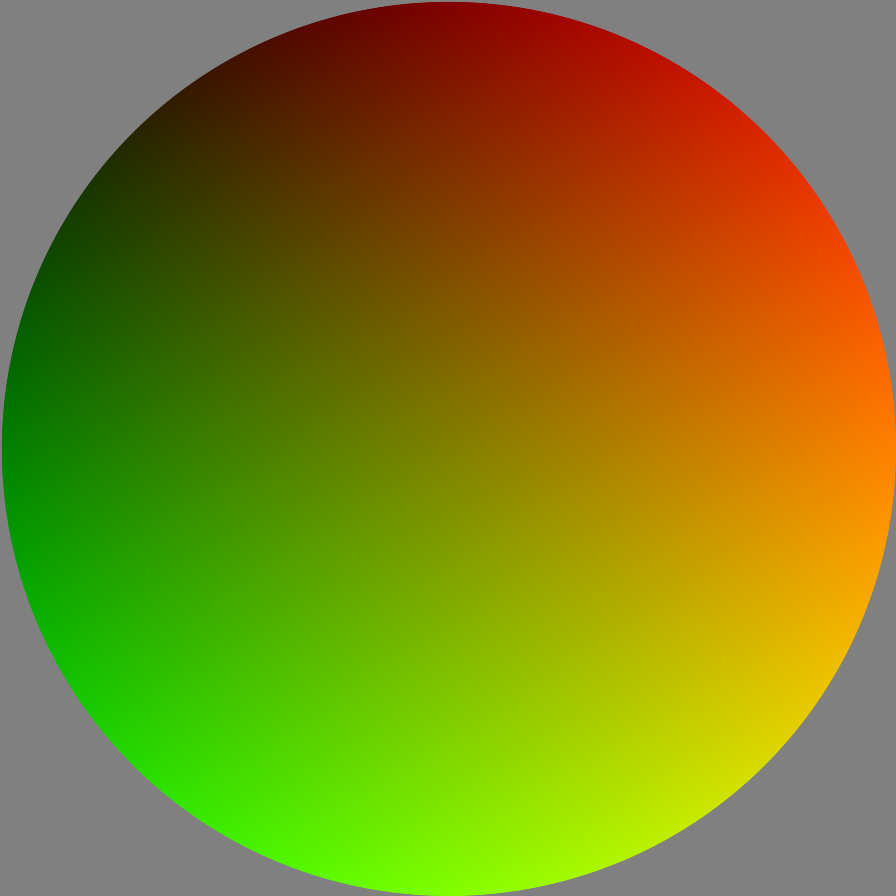
Give the GLSL for this texture map, as a WebGL 2 fragment shader.

```glsl
#version 300 es
precision highp float;

#define DISC_CENTER vec2(0.501, 0.499)
#define DISC_RADIUS 0.499
#define BACKDROP vec3(0.502)

uniform vec2 u_resolution;
out vec4 fragColor;

// Signed distance to the disc edge, negative inside
float discDistance(vec2 p) {
    return length(p - DISC_CENTER) - DISC_RADIUS;
}

// Red grows to the right, green grows downward
vec3 directionColor(vec2 p) {
    return vec3(p.x, 1.0 - p.y, 0.0);
}

void main() {
    vec2 uv = gl_FragCoord.xy / u_resolution;
    float pixel = 1.0 / min(u_resolution.x, u_resolution.y);

    // Edge smoothed over one pixel
    float coverage = 1.0 - smoothstep(-0.5 * pixel, 0.5 * pixel, discDistance(uv));

    fragColor = vec4(mix(BACKDROP, directionColor(uv), coverage), 1.0);
}
```
